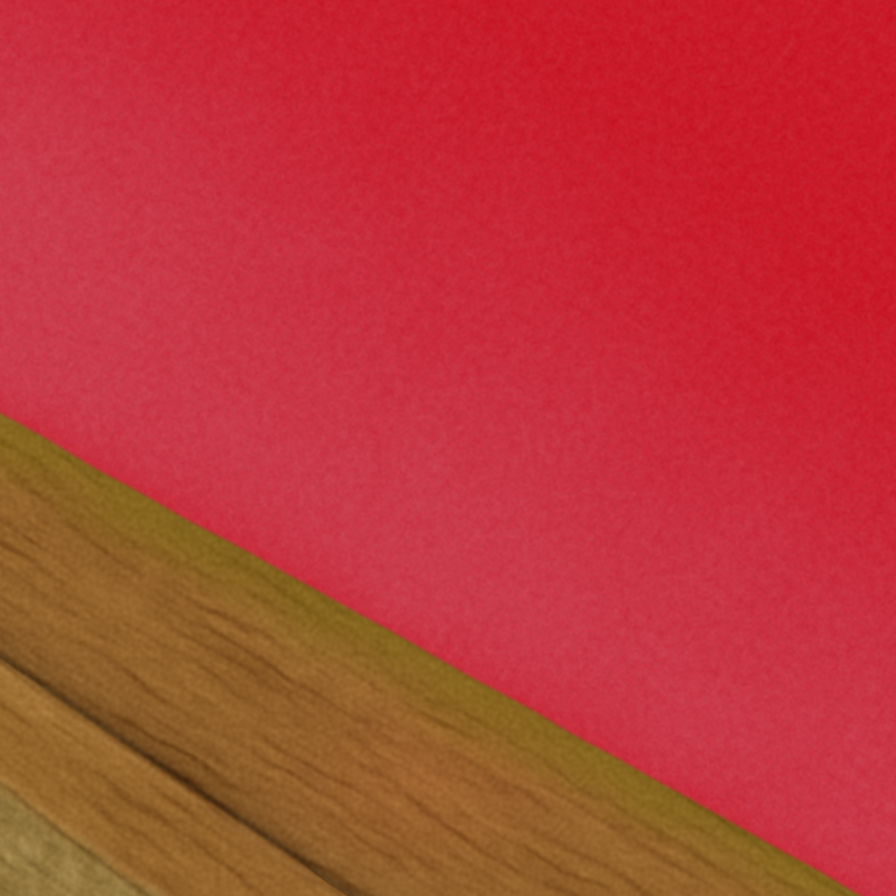
Reproduce this texture procedurally as a three.js fragment shader.

```glsl
// A matte red sheet above a diagonal wooden frame with a stepped, grooved edge.
// Signed distances to three sloping lines split the canvas into its bands;
// gradient noise gives the paper mottling and bends the dark lines of the grain.

varying vec2 vUv;

const float EDGE_SOFTNESS = 0.0035;

vec2 randomGradient(vec2 cell) {
  vec3 h = fract(vec3(cell.xyx) * vec3(0.1031, 0.1030, 0.0973));
  h += dot(h, h.yzx + 33.33);
  return fract((h.xx + h.yz) * h.zy) * 2.0 - 1.0;
}

float gradientNoise(vec2 p) {
  vec2 i = floor(p);
  vec2 f = p - i;
  vec2 u = f * f * f * (f * (f * 6.0 - 15.0) + 10.0);
  vec2 right = vec2(1.0, 0.0);
  vec2 up = vec2(0.0, 1.0);
  float a = dot(randomGradient(i), f);
  float b = dot(randomGradient(i + right), f - right);
  float c = dot(randomGradient(i + up), f - up);
  float d = dot(randomGradient(i + 1.0), f - 1.0);
  return mix(mix(a, b, u.x), mix(c, d, u.x), u.y);
}

float fbm(vec2 p) {
  float sum = 0.0;
  float amplitude = 0.6;
  for (int octave = 0; octave < 4; octave++) {
    sum += amplitude * gradientNoise(p);
    p = mat2(1.6, 1.2, -1.2, 1.6) * p + 7.3;
    amplitude *= 0.5;
  }
  return sum;
}

// Signed distance to a sloping line, positive above it
float lineDistance(vec2 p, float height, float slope) {
  return (p.y - height - slope * p.x) / sqrt(1.0 + slope * slope);
}

float glow(vec2 p, vec2 center, vec2 radius) {
  vec2 q = (p - center) / radius;
  return exp(-dot(q, q));
}

// Soft stripe around a chosen distance
float stripe(float dist, float center, float width) {
  float t = (dist - center) / width;
  return exp(-t * t);
}

vec3 paperColor(vec2 p, float edge) {
  vec3 deepRed = vec3(0.785, 0.105, 0.165);
  vec3 rose = vec3(0.790, 0.220, 0.285);

  // Pale sheen beside the frame, deeper colour towards the top right
  float sheen = 1.0 - smoothstep(0.05, 0.72, edge);
  sheen += 0.28 * glow(p, vec2(0.02, 0.78), vec2(0.25, 0.22));
  sheen += 0.14 * glow(p, vec2(0.50, 0.40), vec2(0.18, 0.14));
  sheen -= 0.15 * glow(p, vec2(1.0, 0.72), vec2(0.22, 0.35));
  sheen -= 0.45 * exp(-max(edge, 0.0) / 0.022);
  sheen += 0.22 * fbm(p * 6.0 + 3.0) + 0.16 * fbm(p * 20.0);
  vec3 color = mix(deepRed, rose, clamp(sheen, 0.0, 1.1));

  // Fine fibres, with the red channel varying on its own
  mat2 turn = mat2(0.8, 0.6, -0.6, 0.8);
  float fibre = fbm(turn * p * 85.0) + 0.5 * gradientNoise(turn * p * 210.0);
  float speck = gradientNoise(turn * p * 160.0 + 41.0);
  return color + fibre * vec3(0.020, 0.070, 0.060) + vec3(0.035 * speck, 0.0, 0.0);
}

// Bent dark lines, broken along their length, with faint fibres between them
float woodGrain(vec2 p, float slope) {
  vec2 along = normalize(vec2(1.0, slope));
  vec2 q = vec2(dot(p, along), dot(p, vec2(-along.y, along.x)));
  float bend = 2.6 * gradientNoise(q * vec2(6.0, 14.0)) + 0.9 * gradientNoise(q * vec2(24.0, 40.0));
  float wave = 0.5 + 0.5 * sin(q.y * 270.0 + 2.0 * bend);
  float presence = smoothstep(-0.25, 0.35, gradientNoise(q * vec2(7.0, 36.0) + 19.0));
  float lines = wave * wave * wave * presence;
  float broad = gradientNoise(q * vec2(4.0, 28.0));
  float fine = gradientNoise(q * vec2(30.0, 130.0));
  return 0.30 * broad + 0.30 * fine - 0.42 * lines + 0.06;
}

vec3 woodColor(vec2 p, float edge, float groove, float lip) {
  vec3 olive = vec3(0.525, 0.400, 0.120);
  vec3 brown = vec3(0.565, 0.375, 0.165);
  vec3 honey = vec3(0.575, 0.395, 0.170);
  vec3 straw = vec3(0.570, 0.460, 0.240);

  // Upper plank: olive rim, brown face, shadow gathering at the groove
  float rim = 1.0 - smoothstep(0.005, 0.085, -edge + 0.05 * fbm(p * 9.0));
  vec3 upper = mix(brown, olive, rim);
  upper += vec3(0.035, -0.005, 0.010) * glow(p, vec2(0.48, 0.13), vec2(0.14, 0.09));
  upper *= 1.0 - 0.22 * exp(-max(groove, 0.0) / 0.024);
  upper *= 1.0 - 0.08 * exp(min(edge, 0.0) / 0.006);

  // Lower plank and the pale worn lip in the corner
  vec3 lower = mix(honey, brown, smoothstep(0.0, 0.3, p.x));
  float corner = 1.0 - smoothstep(-0.016, 0.006, lip + 0.014 * fbm(p * 25.0));
  vec3 worn = straw + 0.12 * fbm(p * vec2(45.0, 30.0));
  lower = mix(lower, worn, corner);
  lower += 0.035 * stripe(lip, 0.002, 0.006);

  float isUpper = smoothstep(-EDGE_SOFTNESS, EDGE_SOFTNESS, groove);
  vec3 color = mix(lower, upper, isUpper);
  color *= 1.0 - 0.24 * stripe(groove, 0.003, 0.005);
  color += 0.035 * stripe(groove, -0.008, 0.005);

  float grain = woodGrain(p, mix(-0.70, -0.62, isUpper));
  grain *= 1.0 - 0.45 * rim * isUpper;
  color += grain * vec3(0.190, 0.175, 0.120);
  return color + 0.05 * gradientNoise(p * 150.0);
}

void main() {
  float edge = lineDistance(vUv, 0.538, -0.558);
  float groove = lineDistance(vUv, 0.264, -0.677);
  float lip = lineDistance(vUv, 0.128, -0.705);
  edge += 0.003 * gradientNoise(vUv * 12.0);

  float isPaper = smoothstep(-EDGE_SOFTNESS, EDGE_SOFTNESS, edge);
  vec3 color = mix(woodColor(vUv, edge, groove, lip), paperColor(vUv, edge), isPaper);
  gl_FragColor = vec4(clamp(color, 0.0, 1.0), 1.0);
}
```
